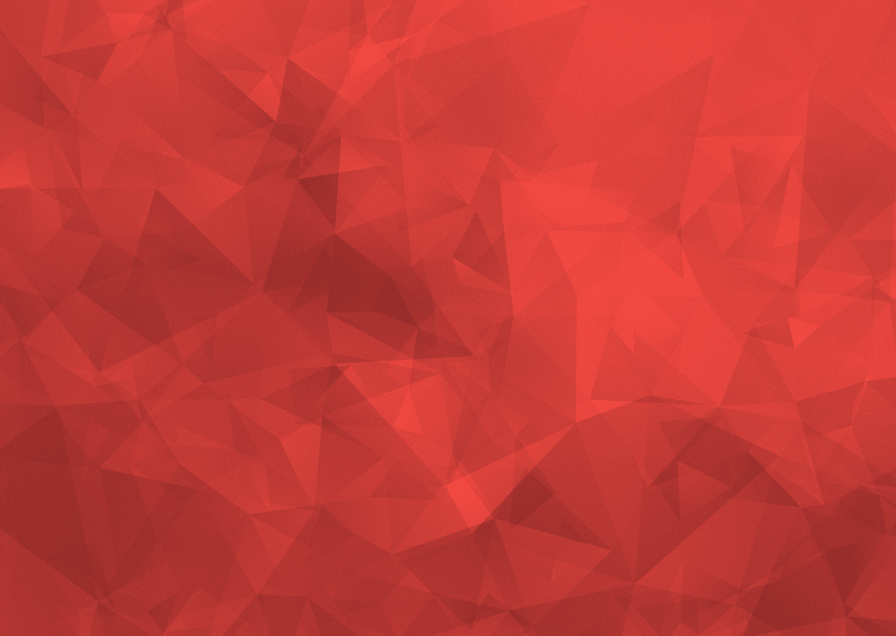
This background is drawn by a WebGL 1 fragment shader. Its source:

```glsl
precision highp float;
// Draws a red low-poly backdrop of overlapping shaded facets with fine grain.

uniform vec2 u_resolution;

const vec3 DARK_RED = vec3(0.595, 0.175, 0.167);
const vec3 BRIGHT_RED = vec3(0.93, 0.28, 0.25);
const float COARSE_SIZE = 0.19;     // facet sizes, in canvas heights
const float MEDIUM_SIZE = 0.125;
const float FINE_SIZE = 0.075;
const float JITTER = 0.9;           // vertex scatter, below 1 keeps the mesh valid
const float FACET_CONTRAST = 0.34;
const float FACET_SLOPE = 0.5;      // strength of the gradient inside a facet
const float GRAIN_SCALE = 230.0;
const float GRAIN_AMOUNT = 0.11;

vec2 hash2(vec2 p) {
  vec3 q = fract(p.xyx * vec3(0.1031, 0.1030, 0.0973));
  q += dot(q, q.yzx + 33.33);
  return fract((q.xx + q.yz) * q.zy);
}

float gradientNoise(vec2 p) {
  vec2 cell = floor(p), f = fract(p);
  vec2 u = f * f * (3.0 - 2.0 * f);
  vec2 o = vec2(1.0, 0.0);
  float a = dot(hash2(cell) - 0.5, f);
  float b = dot(hash2(cell + o) - 0.5, f - o);
  float c = dot(hash2(cell + o.yx) - 0.5, f - o.yx);
  float d = dot(hash2(cell + 1.0) - 0.5, f - 1.0);
  return 2.0 * mix(mix(a, b, u.x), mix(c, d, u.x), u.y);
}

float cross2(vec2 a, vec2 b) { return a.x * b.y - a.y * b.x; }

float blob(vec2 p, vec2 center, vec2 radius) {
  vec2 d = (p - center) / radius;
  return exp(-dot(d, d));
}

// Broad light and shade, 0 = dark and 1 = bright
float broadTone(vec2 p) {
  float t = mix(0.33, 0.80, smoothstep(0.0, 0.75, p.y + 0.25 * (p.x - 0.7)));
  t -= 0.45 * blob(p, vec2(0.12, 0.87), vec2(0.20, 0.12));
  t -= 0.45 * blob(p, vec2(0.46, 0.83), vec2(0.15, 0.13));
  t += 0.50 * blob(p, vec2(0.33, 0.95), vec2(0.10, 0.11));
  t -= 0.52 * blob(p, vec2(0.53, 0.56), vec2(0.30, 0.10));
  t -= 0.22 * blob(p, vec2(0.05, 0.25), vec2(0.25, 0.25));
  t -= 0.32 * blob(p, vec2(1.38, 0.20), vec2(0.25, 0.20));
  t -= 0.38 * blob(p, vec2(0.75, 0.80), vec2(0.08, 0.11));
  t -= 0.45 * blob(p, vec2(0.81, 0.43), vec2(0.07, 0.05));
  t -= 0.30 * blob(p, vec2(1.36, 0.69), vec2(0.14, 0.06));
  t += 0.22 * blob(p, vec2(1.05, 0.50), vec2(0.30, 0.15));
  t += 0.24 * blob(p, vec2(0.75, 0.29), vec2(0.27, 0.12));
  t += 0.13 * blob(p, vec2(0.88, 0.95), vec2(0.30, 0.25));
  return t + 0.1 * gradientNoise(p * 5.0);
}

// Facets stand out less in the upper right and lower left
float activity(vec2 p) {
  float calm = smoothstep(0.66, 0.82, p.y) * smoothstep(0.55, 0.85, p.x);
  return 1.0 - 0.75 * calm - 0.45 * blob(p, vec2(0.1, 0.2), vec2(0.35, 0.25));
}

float triangleCoverage(vec2 p, vec2 a, vec2 b, vec2 c, float pixel) {
  float d = cross2(normalize(b - a), p - a);
  d = min(d, cross2(normalize(c - b), p - b));
  d = min(d, cross2(normalize(a - c), p - c));
  return clamp(d / pixel + 0.5, 0.0, 1.0);
}

vec2 meshVertex(vec2 id) { return id + 0.5 + JITTER * (hash2(id) - 0.5); }

// One triangulated layer: its share of the broad tone plus random facet shading
float facetLayer(vec2 p, float size, float angle, float toneShare, float density) {
  float s = sin(angle), c = cos(angle);
  mat2 turn = mat2(c, s, -s, c);
  vec2 offset = vec2(40.0 + 100.0 * size);
  vec2 m = turn * p / size + offset;
  float pixel = 1.0 / (u_resolution.y * size);
  float smoothTone = broadTone(p);
  vec2 sum = vec2(0.0);
  for (int j = -1; j <= 1; j++) {
    for (int i = -1; i <= 1; i++) {
      vec2 id = floor(m - 0.5) + vec2(float(i), float(j));
      vec2 v0 = meshVertex(id), v1 = meshVertex(id + vec2(1.0, 0.0));
      vec2 v2 = meshVertex(id + 1.0), v3 = meshVertex(id + vec2(0.0, 1.0));
      // Split along the shorter diagonal that stays inside the quad
      bool ok02 = cross2(v1 - v0, v2 - v0) > 0.0 && cross2(v2 - v0, v3 - v0) > 0.0;
      bool ok13 = cross2(v2 - v1, v3 - v1) > 0.0 && cross2(v3 - v1, v0 - v1) > 0.0;
      bool use02 = ok02 && (!ok13 || distance(v0, v2) < distance(v1, v3));
      for (int k = 0; k < 2; k++) {
        vec2 a = k == 0 ? v0 : v2;
        vec2 b = k == 0 ? v1 : v3;
        vec2 e = use02 ? (k == 0 ? v2 : v0) : (k == 0 ? v3 : v1);
        float cover = triangleCoverage(m, a, b, e, pixel);
        if (cover > 0.0) {
          vec2 mid = (a + b + e) / 3.0;
          vec2 center = (mid - offset) * turn * size;
          vec2 rnd = hash2(id * 2.0 + vec2(float(k) + 311.0, 173.0));
          vec2 slope = hash2(id * 3.0 + vec2(71.0, float(k) + 97.0)) - 0.5;
          float shade = rnd.x - 0.5 + FACET_SLOPE * dot(m - mid, slope) * 2.0;
          shade *= FACET_CONTRAST * activity(center) * step(rnd.y, density);
          float tone = toneShare * mix(broadTone(center), smoothTone, 0.35);
          sum += cover * vec2(tone + shade, 1.0);
        }
      }
    }
  }
  return sum.x / max(sum.y, 0.001);
}

void main() {
  vec2 p = gl_FragCoord.xy / u_resolution.y;
  float tone = facetLayer(p, COARSE_SIZE, 0.4, 0.6, 1.0);
  tone += facetLayer(p, MEDIUM_SIZE, -0.55, 0.4, 0.6);
  tone += facetLayer(p, FINE_SIZE, 0.95, 0.0, 0.28);
  tone += GRAIN_AMOUNT * gradientNoise(p * GRAIN_SCALE);
  gl_FragColor = vec4(mix(DARK_RED, BRIGHT_RED, clamp(tone, 0.0, 1.04)), 1.0);
}
```
